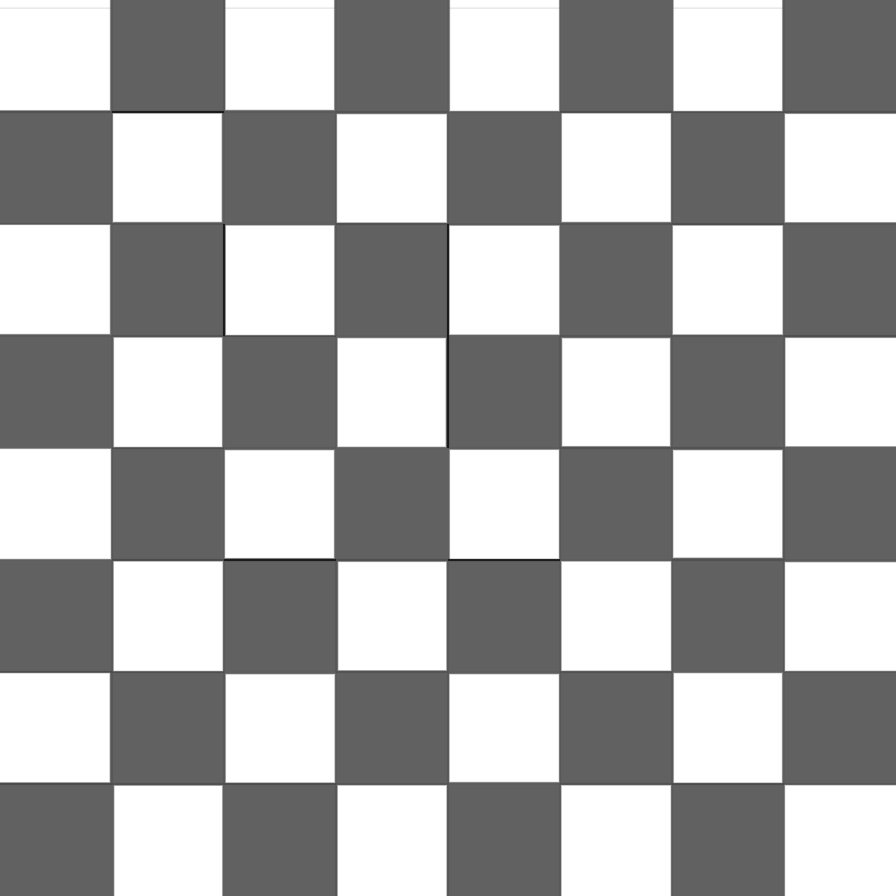
A three.js fragment shader for this pattern:

```glsl
// Grey and white checkerboard with slightly uneven joints and thin dark seams.
varying vec2 vUv;

const float CELLS = 8.0;
const vec3 DARK = vec3(0.382);
const vec3 LIGHT = vec3(1.0);
const vec3 SEAM = vec3(0.03);

// Lengths below are fractions of one cell.
const float SOFT = 0.009;
const float BLEED_MIN = 0.006;
const float BLEED_MAX = 0.020;
const float SEAM_HALF_WIDTH = 0.008;
const float SCRATCH_DEPTH = 0.073;
const float SCRATCH_HALF_WIDTH = 0.005;

const float FAINT_SEAM_X = 0.16;     // strength of vertical seams
const float FAINT_SEAM_Y = 0.34;     // strength of horizontal seams
const float BLACK_SEAM_SHARE = 0.06; // share of joints that are black
const float SCRATCH_STRENGTH = 0.13;

float hash(vec2 p) {
  return fract(sin(dot(p, vec2(127.1, 311.7))) * 43758.5453);
}

// Coverage of a line of the given half width at distance d from its centre.
float band(float d, float halfWidth) {
  return 1.0 - smoothstep(halfWidth - SOFT, halfWidth + SOFT, d);
}

// Dark overlap (x) and seam strength (y) of one joint between two cells.
vec2 joint(float d, float line, vec2 id, float faint) {
  float inner = step(0.5, line) * step(line, CELLS - 0.5);
  float bleed = mix(BLEED_MIN, BLEED_MAX, hash(id + 17.0));
  float worn = faint * hash(id + 5.0);
  float strength = mix(worn, 1.0, step(hash(id), BLACK_SEAM_SHARE));
  return inner * vec2(band(d, bleed), strength * band(d, SEAM_HALF_WIDTH));
}

void main() {
  vec2 p = vUv * CELLS;
  vec2 cell = min(floor(p), CELLS - 1.0);
  vec2 line = floor(p + 0.5);
  vec2 d = abs(p - line);

  // Alternate cells, dark at the lower left.
  float isLight = mod(cell.x + cell.y, 2.0);

  // Nearest vertical and horizontal joints.
  vec2 across = joint(d.x, line.x, vec2(line.x, cell.y), FAINT_SEAM_X);
  vec2 up = joint(d.y, line.y, vec2(cell.x, line.y) + 41.0, FAINT_SEAM_Y);

  // Dark cells spread a little over their light neighbours.
  float darkCover = mix(1.0, max(across.x, up.x), isLight);

  // Pale scratch along the top of the light cells.
  float scratch = band(abs(CELLS - p.y - SCRATCH_DEPTH), SCRATCH_HALF_WIDTH);
  vec3 lightTone = LIGHT * (1.0 - SCRATCH_STRENGTH * scratch);

  vec3 color = mix(lightTone, DARK, darkCover);
  color = mix(color, SEAM, max(across.y, up.y));
  gl_FragColor = vec4(color, 1.0);
}
```
